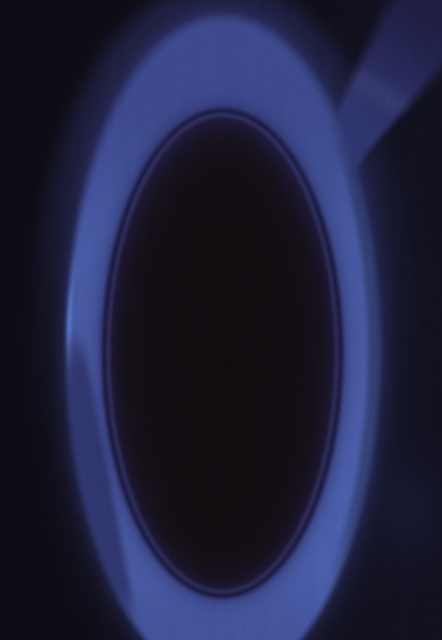
A Shadertoy shader for this background:

```glsl
// A dim blue cup seen from above: a glowing oval rim around a dark well.
// Two ellipse distances shape the rim and halo; a tapered band is the handle.
// Soft masks add shade, bright edges and a faint grain.

#define CANVAS_ASPECT 0.6914
#define OUTER_CENTER vec2(0.349, 0.452)
#define OUTER_RADII vec2(0.245, 0.5195)
#define INNER_CENTER vec2(0.348, 0.448)
#define INNER_RADII vec2(0.189, 0.383)
#define HANDLE_ROOT vec2(0.547, 0.785)
#define HANDLE_AXIS vec2(0.554, 0.833)
#define GRAIN 0.008

const vec3 WELL = vec3(0.075, 0.050, 0.070);
const vec3 NIGHT = vec3(0.055, 0.045, 0.080);
const vec3 HALO = vec3(0.110, 0.140, 0.300);
const vec3 VIOLET = vec3(0.150, 0.145, 0.340);
const vec3 RIM_DIM = vec3(0.225, 0.270, 0.525);
const vec3 RIM_BRIGHT = vec3(0.295, 0.375, 0.670);

float hash(vec2 p) {
    return fract(sin(dot(p, vec2(127.1, 311.7))) * 43758.5453);
}

float noise(vec2 p) {
    vec2 cell = floor(p), f = fract(p);
    f = f * f * (3.0 - 2.0 * f);
    return mix(mix(hash(cell), hash(cell + vec2(1, 0)), f.x),
               mix(hash(cell + vec2(0, 1)), hash(cell + vec2(1, 1)), f.x), f.y);
}

// Approximate signed distance to an ellipse, negative inside
float ellipse(vec2 p, vec2 radii) {
    float k = length(p / radii);
    return k * (k - 1.0) / max(length(p / (radii * radii)), 0.001);
}

float bell(float x, float width) {
    x /= width;
    return exp(-x * x);
}

vec3 background(vec2 p, float outer) {
    float d = max(outer, 0.0);
    float upper = smoothstep(0.35, 0.95, p.y);
    float right = smoothstep(0.40, 0.65, p.x);
    vec3 col = mix(NIGHT, vec3(0.070, 0.070, 0.135), right * 0.75);

    // Close glow and the wide veil over the upper left shoulder
    col += HALO * 0.70 * exp(-d / 0.020);
    float veil = 1.0 - smoothstep(0.035, 0.080, d);
    col += HALO * veil * upper * mix(0.45, 0.22, right);
    return col + HALO * 0.20 * bell(p.x - 0.645, 0.05) * bell(p.y - 0.20, 0.08);
}

vec3 addHandle(vec3 col, vec2 p) {
    vec2 q = p - HANDLE_ROOT;
    float along = dot(q, HANDLE_AXIS);
    float across = dot(q, vec2(HANDLE_AXIS.y, -HANDLE_AXIS.x));
    float halfWidth = 0.036 + 0.14 * max(along, 0.0);
    float soft = 0.007 + 0.06 * max(along, 0.0);
    float mask = smoothstep(soft, -soft, abs(across) - halfWidth);
    mask *= smoothstep(-0.06, -0.02, along);
    vec3 tint = mix(vec3(0.190, 0.215, 0.445), vec3(0.125, 0.125, 0.280),
                    smoothstep(0.03, 0.24, along));
    tint += 0.04 * bell(along - 0.085, 0.018);
    return mix(col, tint, mask * 0.92);
}

vec3 rim(vec2 p, float outer, float inner) {
    float side = smoothstep(0.85, 0.60, p.y);
    float light = 0.20 + 0.60 * side;
    light += 0.25 * bell(p.x - 0.52, 0.07) * bell(p.y - 0.23, 0.20);
    light -= 0.25 * smoothstep(0.12, 0.0, p.y);
    vec3 col = mix(RIM_DIM, RIM_BRIGHT, clamp(light, 0.0, 1.0));

    // Slanted shade along the lower left wall
    float edge = 0.130 + 0.19 * (0.47 - p.y);
    float shade = smoothstep(0.010, -0.010, p.x - edge);
    shade *= smoothstep(0.50, 0.42, p.y) * smoothstep(0.0, 0.09, p.y);
    col = mix(col, vec3(0.170, 0.185, 0.390), shade * 0.80);

    // Dim strip by the right edge and falloff toward the well
    float strip = smoothstep(-0.026, -0.010, outer) * smoothstep(0.50, 0.57, p.x);
    col *= 1.0 - 0.30 * strip;
    return mix(col, VIOLET, 0.60 * exp(-max(inner, 0.0) / 0.011));
}

vec3 well(vec2 p, float inner) {
    float depth = max(-inner, 0.0);
    float reach = mix(0.020, 0.031, smoothstep(0.55, 0.82, p.y));
    vec3 col = mix(WELL, VIOLET, exp(-depth / reach));
    col += vec3(0.05, 0.06, 0.11) * bell(depth - 0.011, 0.004);
    return col - vec3(0.03, 0.03, 0.06) * bell(depth - 0.003, 0.003);
}

void mainImage(out vec4 fragColor, in vec2 fragCoord) {
    vec2 p = fragCoord / iResolution.xy * vec2(CANVAS_ASPECT, 1.0);
    float outer = ellipse(p - OUTER_CENTER, OUTER_RADII);
    float inner = ellipse(p - INNER_CENTER, INNER_RADII);

    vec3 col = addHandle(background(p, outer), p);
    float outerSoft = mix(0.008, 0.013, smoothstep(0.55, 0.90, p.y));
    col = mix(col, rim(p, outer, inner), smoothstep(outerSoft, -outerSoft, outer));
    col = mix(col, well(p, inner), smoothstep(0.005, -0.005, inner));

    // Bright glint on the left edge
    float glint = bell(outer + 0.003, 0.004) * bell(p.y - 0.495, 0.065);
    col += vec3(0.09, 0.14, 0.20) * glint * step(p.x, 0.30);

    // Fine grain with faint vertical streaks
    float texture1 = noise(p * 260.0) + noise(p * vec2(160.0, 12.0)) - 1.0;
    col += GRAIN * texture1 * (0.5 + 2.0 * col);
    fragColor = vec4(clamp(col, 0.0, 1.0), 1.0);
}
```
